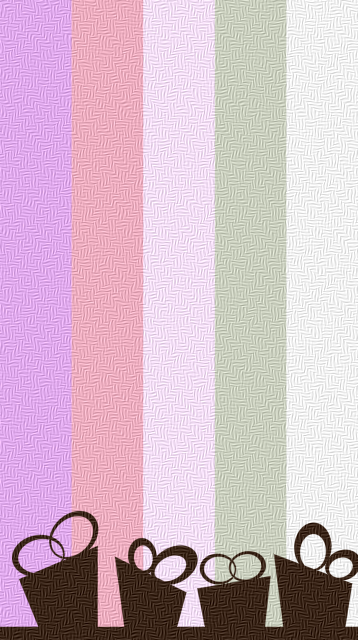
This background is drawn by a Shadertoy shader. Its source:

```glsl
// Five pastel stripes behind a row of dark gift boxes with looped bows,
// all embossed with a woven cloth grain. Shapes are distance functions;
// the grain is the slope of layered sines. One unit is the canvas width.

const vec3 STRIPES[5] = vec3[5](
    vec3(0.875, 0.665, 0.925),   // lilac
    vec3(0.925, 0.680, 0.750),   // rose
    vec3(0.950, 0.870, 0.960),   // pale pink
    vec3(0.790, 0.810, 0.745),   // sage
    vec3(0.945, 0.945, 0.945));  // white
const vec3 COCOA = vec3(0.225, 0.145, 0.095);

const float GROUND_HEIGHT = 0.037;
const float THREAD_FREQ = 690.0;
const float EMBOSS = 0.085;
const vec2 LIGHT_STEP = vec2(-0.0022, 0.0022);

// Box lids: left corner, right corner
const vec4 LIDS[4] = vec4[4](
    vec4(0.053, 0.170, 0.273, 0.263),
    vec4(0.321, 0.233, 0.521, 0.133),
    vec4(0.551, 0.144, 0.756, 0.179),
    vec4(0.765, 0.240, 0.984, 0.158));
// Left and right x of each box where it meets the ground
const vec2 FEET[4] = vec2[4](
    vec2(0.107, 0.273), vec2(0.347, 0.495),
    vec2(0.572, 0.740), vec2(0.791, 0.965));

// Bow loops, two per box: centre, radii
const vec4 LOOPS[8] = vec4[8](
    vec4(0.107, 0.235, 0.074, 0.058), vec4(0.206, 0.293, 0.076, 0.059),
    vec4(0.398, 0.233, 0.040, 0.052), vec4(0.486, 0.209, 0.070, 0.050),
    vec4(0.609, 0.198, 0.051, 0.043), vec4(0.691, 0.205, 0.052, 0.043),
    vec4(0.874, 0.260, 0.052, 0.068), vec4(0.958, 0.209, 0.051, 0.042));
// Opening of each loop: offset in the tilted frame, radii
const vec4 HOLES[8] = vec4[8](
    vec4(0.006, -0.002, 0.063, 0.047), vec4(-0.006, 0.000, 0.065, 0.049),
    vec4(0.002, -0.004, 0.026, 0.035), vec4(-0.013, -0.003, 0.047, 0.032),
    vec4(0.004, 0.000, 0.043, 0.035), vec4(-0.004, 0.000, 0.043, 0.035),
    vec4(0.001, -0.013, 0.036, 0.049), vec4(-0.008, -0.004, 0.034, 0.027));
const float TILTS[8] = float[8](0.2, 0.75, 0.1, 0.5, -0.1, 0.2, -0.05, 0.4);

// Signed distance to the line a-b, positive on its left
float sideOf(vec2 p, vec2 a, vec2 b) {
    vec2 along = normalize(b - a);
    return dot(p - a, vec2(-along.y, along.x));
}

float boxDistance(vec2 p, vec4 lid, vec2 feet) {
    float left = sideOf(p, vec2(feet.x, GROUND_HEIGHT), lid.xy);
    float right = sideOf(p, lid.zw, vec2(feet.y, GROUND_HEIGHT));
    return max(sideOf(p, lid.xy, lid.zw), max(left, right));
}

float ellipseDistance(vec2 p, vec2 radii) {
    float k = length(p / radii);
    return k * (k - 1.0) / max(length(p / (radii * radii)), 0.001);
}

float loopDistance(vec2 p, vec4 loop, vec4 hole, float tilt) {
    float c = cos(tilt), s = sin(tilt);
    vec2 q = p - loop.xy;
    q = vec2(c * q.x + s * q.y, c * q.y - s * q.x);
    return max(ellipseDistance(q, loop.zw),
               -ellipseDistance(q - hole.xy, hole.zw));
}

// Wavering threads across a, broken into short dashes along b
float threads(float a, float b) {
    float waver = 1.6 * sin(b * 41.0 + 3.0 * sin(a * 17.0))
                + 0.7 * sin(b * 173.0 + 2.0 * sin(a * 71.0));
    float dash = 0.65 + 0.35 * sin(b * 230.0 + 4.0 * sin(a * 93.0));
    return dash * sin(a * THREAD_FREQ + waver);
}

// Patches of upright and level threads
float clothHeight(vec2 p) {
    float patches = sin(p.x * 131.0 + 2.5 * sin(p.y * 67.0))
                  + sin(p.y * 113.0 + 2.5 * sin(p.x * 59.0));
    return mix(threads(p.x, p.y), threads(p.y, p.x),
               smoothstep(-0.6, 0.6, patches));
}

void mainImage(out vec4 fragColor, in vec2 fragCoord) {
    vec2 p = fragCoord / iResolution.x;
    float soft = 0.75 / iResolution.x;

    // Stripes
    vec3 color = STRIPES[0];
    for (int i = 1; i < 5; i++) {
        float edge = float(i) / 5.0;
        color = mix(color, STRIPES[i], smoothstep(-soft, soft, p.x - edge));
    }

    // Ground, boxes and bows as one silhouette
    float shape = p.y - GROUND_HEIGHT;
    for (int i = 0; i < 4; i++)
        shape = min(shape, boxDistance(p, LIDS[i], FEET[i]));
    for (int i = 0; i < 8; i++)
        shape = min(shape, loopDistance(p, LOOPS[i], HOLES[i], TILTS[i]));
    color = mix(COCOA, color, smoothstep(-soft, soft, shape));

    // Cloth grain lit from the upper left
    color += EMBOSS * (clothHeight(p) - clothHeight(p + LIGHT_STEP));
    fragColor = vec4(clamp(color, 0.0, 1.0), 1.0);
}
```
